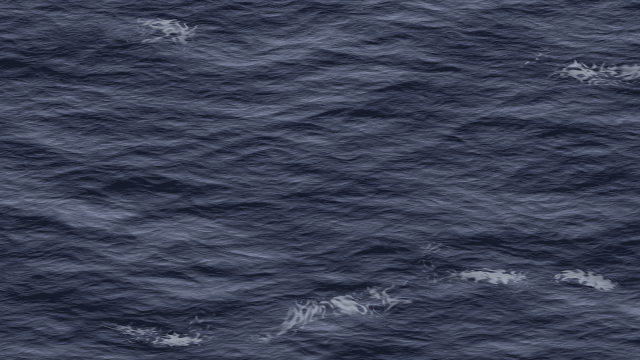
A Shadertoy shader for this texture:

```glsl
// Dark blue open sea seen from above at a low angle, with scattered foam.
// Octaves of stretched, ridged gradient noise form the wave heights; their
// vertical slope sets the tone, and fine ridges inside soft streaks make foam.

const vec3 DEEP_COLOR = vec3(0.130, 0.150, 0.220);
const vec3 SKY_COLOR  = vec3(0.410, 0.440, 0.530);
const vec3 FOAM_COLOR = vec3(0.660, 0.690, 0.740);

const float MEAN_TONE     = 0.355;
const float TONE_CONTRAST = 0.385;
const int   WAVE_OCTAVES  = 6;
const vec2  SWELL_FREQ    = vec2(1.6, 5.5);   // cycles per canvas height
const float OCTAVE_STEP   = 1.9;
const float WAVE_TILT     = 0.07;
const float WAVE_WARP     = 0.7;
const float SLOPE_STEP    = 0.15;
const float PATCH_AMOUNT  = 1.15;
const float FOAM_THICK    = 0.055;
const vec2  FOAM_FREQ     = vec2(34.0, 75.0);

// Foam streaks: centre x, centre y, half length, tilt
const int FOAM_COUNT = 5;
const vec4 FOAM_STREAKS[FOAM_COUNT] = vec4[FOAM_COUNT](
    vec4(1.45, 0.23, 0.36, -0.14),
    vec4(0.98, 0.14, 0.26,  0.22),
    vec4(1.62, 0.81, 0.24, -0.15),
    vec4(0.44, 0.92, 0.13,  0.14),
    vec4(0.50, 0.07, 0.24,  0.06));

float hash(vec2 p) {
    return fract(sin(dot(p, vec2(127.1, 311.7))) * 43758.5453);
}

float cornerSlope(vec2 cell, vec2 offset) {
    float angle = 6.2832 * hash(cell);
    return dot(vec2(cos(angle), sin(angle)), offset);
}

float gradientNoise(vec2 p) {
    vec2 i = floor(p), f = fract(p);
    vec2 u = f * f * f * (f * (f * 6.0 - 15.0) + 10.0);
    vec2 e = vec2(1.0, 0.0);
    float low  = mix(cornerSlope(i, f), cornerSlope(i + e.xy, f - e.xy), u.x);
    float high = mix(cornerSlope(i + e.yx, f - e.yx),
                     cornerSlope(i + e.xx, f - e.xx), u.x);
    return mix(low, high, u.y);
}

// Distance from a crest line, slightly rounded at the crest
float crestDepth(vec2 p) {
    float n = gradientNoise(p);
    return sqrt(n * n + 0.002);
}

// Summed slope: bright behind each crest, dark on its near face
float waveLight(vec2 p) {
    float light = 0.0;
    vec2 freq = SWELL_FREQ;
    for (int k = 0; k < WAVE_OCTAVES; k++) {
        float o = float(k);
        float tilt = WAVE_TILT * sin(o * 2.4 + 0.8);
        vec2 q = vec2(p.x, p.y + tilt * p.x) * freq + o * vec2(17.3, 31.9);
        q.y += WAVE_WARP * gradientNoise(q * 0.6 + 53.0);
        float slope = crestDepth(q + vec2(0.0, SLOPE_STEP)) - crestDepth(q);
        float weight = 0.57 - 0.015 * (o - 1.5) * (o - 1.5);
        weight *= 1.0 - smoothstep(0.35, 0.9, freq.y / iResolution.y);
        light += weight * slope / SLOPE_STEP;
        freq *= OCTAVE_STEP;
    }
    return light;
}

// Broken lace confined to a few soft streaks
float foamCover(vec2 uv) {
    vec2 bent = uv + 0.05 * vec2(gradientNoise(uv * 7.0),
                                 gradientNoise(uv * vec2(6.0, 9.0) + 40.0));
    float region = 0.0;
    for (int k = 0; k < FOAM_COUNT; k++) {
        vec4 streak = FOAM_STREAKS[k];
        vec2 d = bent - streak.xy;
        d.y -= streak.w * d.x;
        d /= vec2(streak.z, FOAM_THICK);
        region = max(region, exp(-1.3 * dot(d, d)));
    }
    vec2 q = bent * FOAM_FREQ;
    q += 0.6 * gradientNoise(q * 0.5 + 3.0);
    float lace = 1.0 - 4.0 * crestDepth(q);
    float specks = gradientNoise(q * 1.7 + 9.0);
    float clumps = gradientNoise(bent * vec2(7.0, 20.0) + 70.0);
    float density = region + 0.4 * lace + 0.5 * specks + 1.3 * clumps;
    return sqrt(region) * smoothstep(0.75, 1.45, density);
}

void mainImage(out vec4 fragColor, in vec2 fragCoord) {
    vec2 uv = fragCoord / iResolution.y;

    // Waves shrink gently with distance
    vec2 sea = vec2((uv.x - 0.9) * (0.9 + 0.25 * uv.y),
                    uv.y * (0.9 + 0.15 * uv.y));
    sea.y += 0.025 * gradientNoise(sea * vec2(2.2, 3.0) + 5.0);

    // Wave tone with broad lighter and darker areas
    float light = waveLight(sea);
    light += PATCH_AMOUNT * gradientNoise(sea * vec2(1.5, 4.0) + 23.0);
    light += 0.4 * (uv.y - 0.5);
    float tone = clamp(MEAN_TONE + TONE_CONTRAST * light, -0.15, 1.25);
    vec3 color = mix(DEEP_COLOR, SKY_COLOR, tone);

    color = mix(color, FOAM_COLOR, 0.85 * foamCover(uv));
    fragColor = vec4(color, 1.0);
}
```
